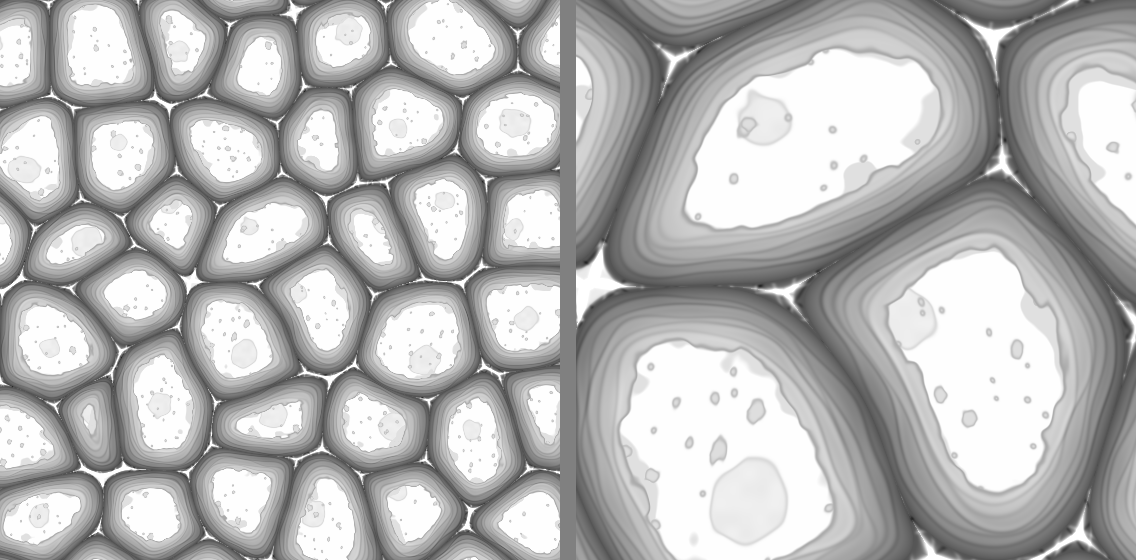
Left: the whole. Right: its middle third, enlarged.
Give the GLSL for this pattern, as a three.js fragment shader.

```glsl
varying vec2 vUv;

const float CELLS = 6.0;         // cells across the canvas
const float STAGGER = 0.4;       // shift of every other row
const float JITTER = 0.58;       // scatter of the cell seeds
const float SIZE_SPREAD = 0.24;  // difference between small and large cells
const float ROUNDING = 0.068;    // softness of the cell corners
const float WALL = 0.188;        // wall thickness, in cells
const float SOFT = 0.008;        // edge smoothing, in cells
const float LAYERS = 6.0;        // lamellae in a wall
const float WALL_DARK = 0.33;
const float WALL_LIGHT = 0.82;
const float LUMEN = 0.995;
const float SPECK_GRID = 8.0;    // speck sites per cell width
const float SPECK_CHANCE = 0.55;
const float NUCLEUS_CHANCE = 0.65;

vec2 hash2(vec2 p) {
  vec3 q = fract(p.xyx * vec3(0.1031, 0.1030, 0.0973));
  q += dot(q, q.yzx + 33.33);
  return fract((q.xx + q.yz) * q.zy);
}

float noise(vec2 p) {
  vec2 i = floor(p), f = fract(p);
  f = f * f * (3.0 - 2.0 * f);
  float low = mix(hash2(i).x, hash2(i + vec2(1.0, 0.0)).x, f.x);
  float high = mix(hash2(i + vec2(0.0, 1.0)).x, hash2(i + 1.0).x, f.x);
  return mix(low, high, f.y);
}

// Seed position in xy, size weight in z
vec3 seedOf(vec2 cell) {
  vec2 shift = vec2(STAGGER * mod(cell.y, 2.0), 0.0);
  vec2 pos = cell + 0.5 + shift + (hash2(cell + 17.0) - 0.5) * JITTER;
  return vec3(pos, hash2(cell + 71.0).x * SIZE_SPREAD);
}

// Layered wall, depth 0 at the outer rim and 1 at the lumen
float wallTone(vec2 p, float depth) {
  float tone = mix(WALL_DARK, WALL_LIGHT, pow(clamp(depth, 0.0, 1.0), 0.72));
  for (float i = 1.0; i < LAYERS; i++) {
    float wander = (noise(p * 4.5 + i * 13.7) - 0.5) * 0.24;
    float e = depth - i / LAYERS - wander;
    float strength = 0.35 + 0.65 * noise(p * 3.0 + i * 5.3);
    tone -= strength * 0.10 * exp(-e * e * 900.0);
    tone += strength * 0.05 * exp(-pow((e - 0.07) * 18.0, 2.0));
  }
  return tone + (noise(p * 7.0) - 0.5) * 0.03;
}

// Pale body with a slightly darker outline
float paleBody(float tone, float dist, float fill, float outline, float width) {
  tone = mix(tone, fill, 1.0 - smoothstep(-SOFT, SOFT, dist));
  return mix(tone, outline, exp(-pow(dist / width, 2.0)));
}

float lumenTone(vec2 p, vec2 seed, vec2 id, float inside) {
  float tone = LUMEN;
  // Nucleus
  vec2 r = hash2(id + 131.0);
  if (r.x < NUCLEUS_CHANCE) {
    vec2 centre = seed + (hash2(id + 211.0) - 0.5) * 0.36;
    float radius = 0.09 + 0.07 * r.y + (noise(p * 14.0) - 0.5) * 0.04;
    float shade = 0.93 + (noise(p * 20.0) - 0.5) * 0.03;
    tone = paleBody(tone, length(p - centre) - radius, shade, 0.86, 0.007);
  }
  // Scattered specks
  vec2 g = p * SPECK_GRID;
  for (float y = -1.0; y <= 1.0; y++)
    for (float x = -1.0; x <= 1.0; x++) {
      vec2 site = floor(g) + vec2(x, y);
      vec2 rnd = hash2(site + 307.0);
      if (rnd.x > SPECK_CHANCE) continue;
      vec2 q = (g - site - hash2(site + 409.0)) / SPECK_GRID;
      q *= vec2(1.0, 0.75 + 0.6 * rnd.x);
      float radius = 0.007 + 0.024 * pow(rnd.y, 4.0);
      float dist = length(q) - radius * (0.65 + 0.7 * noise(p * 45.0));
      tone = paleBody(tone, dist, 0.87, 0.76, 0.0055);
    }
  // Translucent flakes along the wall
  float flake = inside - 0.07 * smoothstep(0.5, 0.95, noise(p * 8.0 + 50.0));
  return min(tone, mix(0.88, 1.0, smoothstep(-SOFT, SOFT, flake)));
}

// Space between cells: crossing threads, bright junctions, open pockets
float gapTone(vec2 p, float gap, float seam, float pocket) {
  float tone = mix(0.33, 0.56, smoothstep(0.0, 0.05, gap));
  for (float i = 0.0; i < 5.0; i++) {
    float a = i * 0.68 + 0.3;
    float s = dot(p, vec2(cos(a), sin(a))) * 7.0 + noise(p * 2.0 + i * 9.0);
    float thread = exp(-pow((fract(s) - 0.5) * 17.0, 2.0));
    tone += thread * (mod(i, 2.0) < 0.5 ? 0.16 : -0.13);
  }
  float haze = 0.86 + 0.12 * noise(p * 6.0);
  tone = mix(tone, haze, pocket * smoothstep(0.012, 0.045, gap));
  float junction = smoothstep(0.006, 0.034, gap);
  tone += 0.55 * junction * exp(-pow(seam / 0.014, 2.0));
  return tone + 0.25 * smoothstep(0.03, 0.055, gap) * (1.0 - pocket);
}

void main() {
  vec2 p = vUv * CELLS + 20.0;
  p += 0.10 * (vec2(noise(p * 1.9), noise(p * 1.9 + 40.0)) - 0.5);

  // Owning cell, by weighted distance
  vec2 home = floor(p), id = home;
  vec3 own = vec3(0.0);
  float best = 1e5;
  for (float y = -2.0; y <= 2.0; y++)
    for (float x = -2.0; x <= 2.0; x++) {
      vec3 s = seedOf(home + vec2(x, y));
      float power = dot(p - s.xy, p - s.xy) - s.z;
      if (power < best) { best = power; own = s; id = home + vec2(x, y); }
    }

  // Distance to the borders, sharp and rounded
  float seam = 1e5, blend = 0.0, crowd = 0.0;
  for (float y = -2.0; y <= 2.0; y++)
    for (float x = -2.0; x <= 2.0; x++) {
      if (abs(x) + abs(y) < 0.5) continue;
      vec3 s = seedOf(id + vec2(x, y));
      float power = dot(p - s.xy, p - s.xy) - s.z;
      float d = (power - best) / (2.0 * length(s.xy - own.xy));
      seam = min(seam, d);
      blend += exp(-d / ROUNDING);
      crowd += exp(-d / 0.15);
    }
  float pocket = smoothstep(2.3, 2.75, crowd);
  float border = -ROUNDING * log(blend) - 0.035 * pocket;

  float tone = wallTone(p, border / WALL);
  float gap = -border;
  tone = mix(tone, gapTone(p, gap, seam, pocket), smoothstep(0.0, 0.013, gap));

  // Lumen with a scalloped rim
  float bite = 0.028 * smoothstep(0.5, 0.9, noise(p * 11.0)) + 0.012 * noise(p * 24.0);
  float inside = border - WALL - bite;
  tone -= 0.15 * exp(-pow((inside + 0.005) / 0.008, 2.0));
  float open = smoothstep(-SOFT * 0.6, SOFT * 0.6, inside);
  if (open > 0.0) tone = mix(tone, lumenTone(p, own.xy, id, inside), open);

  gl_FragColor = vec4(vec3(clamp(tone, 0.0, 1.0)), 1.0);
}
```
